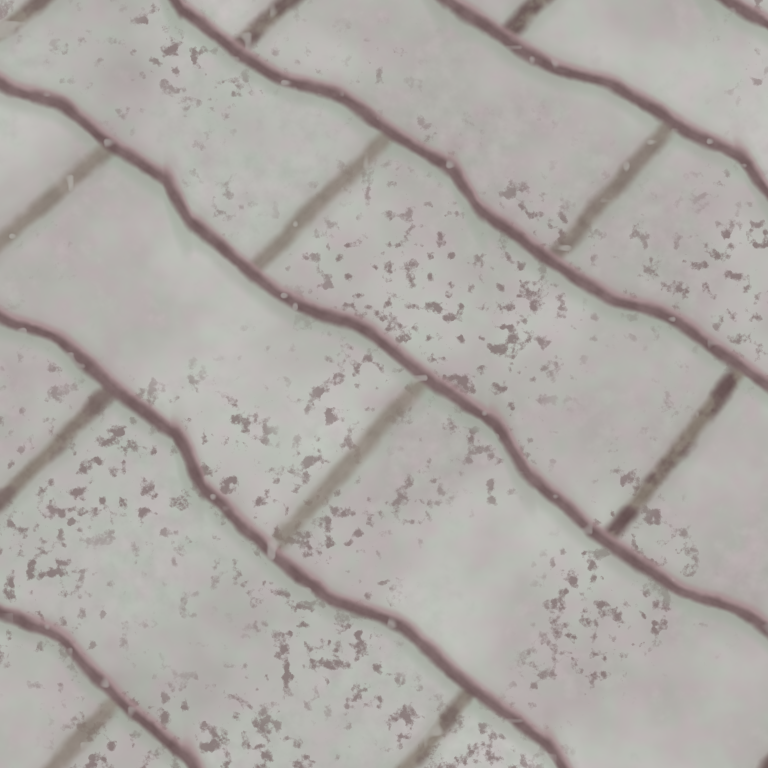
Reproduce this texture procedurally as a Shadertoy shader.

```glsl
// Weathered concrete pavers seen at a slant: bricks with wavy long sides and straight ends.
// Each canvas point is mapped through a perspective lattice with one brick per unit cell;
// joints are distances to cell borders, and layered value noise adds grain, stains and wear.

#define WAVE_HEIGHT 0.11    // step of the long sides, in lattice units
#define END_SLANT 0.484     // lean of the short ends
#define SEAM_WIDTH 0.0085   // half width of the wavy joints
#define END_WIDTH 0.0105    // half width of the straight joints
#define WOBBLE 0.008        // unevenness of the joints
#define GRAIN 0.065         // strength of the fine grain
#define STONE_LIGHT vec3(0.742, 0.742, 0.722)
#define STONE_WARM vec3(0.690, 0.672, 0.660)
#define SEAM_DARK vec3(0.450, 0.375, 0.375)
#define SEAM_PINK vec3(0.640, 0.535, 0.545)
#define END_TAN vec3(0.530, 0.490, 0.450)
#define EDGE_GREEN vec3(0.640, 0.690, 0.640)

float hash(vec2 p) {
    vec3 h = fract(p.xyx * 0.1031);
    h += dot(h, h.yzx + 33.33);
    return fract((h.x + h.y) * h.z);
}

float noise(vec2 p) {
    vec2 i = floor(p), f = fract(p);
    f = f * f * (3.0 - 2.0 * f);
    return mix(mix(hash(i), hash(i + vec2(1, 0)), f.x),
               mix(hash(i + vec2(0, 1)), hash(i + vec2(1, 1)), f.x), f.y);
}

float fbm(vec2 p) {
    float sum = 0.0, amp = 0.533;
    for (int i = 0; i < 4; i++) {
        sum += amp * noise(p);
        p = mat2(1.6, 1.2, -1.2, 1.6) * p + 17.3;
        amp *= 0.5;
    }
    return sum;
}

// Canvas point (y downward) to lattice: x runs along the courses, y across them.
vec2 lattice(vec2 p) {
    vec2 tilt = vec2(0.11, 0.105);
    mat2 axes = mat2(vec2(0.349, 0.2507) + tilt.x * p,
                     vec2(-0.0124, 0.2656) + tilt.y * p);
    return inverse(axes) * (p - vec2(0.143, 0.189));
}

// Course coordinate: whole numbers lie on the wavy joints.
float course(vec2 q) {
    float t = fract(q.x);
    float bump = smoothstep(0.19, 0.285, t) - smoothstep(0.62, 0.87, t);
    return q.y + 0.025 - WAVE_HEIGHT * bump - 0.012 * cos(12.56637 * t);
}

float band(float d, float width) {
    return 1.0 - smoothstep(0.3 * width, 1.5 * width, abs(d));
}

void mainImage(out vec4 fragColor, in vec2 fragCoord) {
    vec2 uv = fragCoord / iResolution.xy;
    vec2 p = vec2(uv.x, 1.0 - uv.y);
    vec2 bent = p + WOBBLE * (vec2(fbm(p * 22.0), fbm(p * 22.0 + 50.0)) - 0.5);

    // Lattice position and its finite differences
    const float STEP = 0.002;
    vec2 q = lattice(bent);
    vec2 qx = lattice(bent + vec2(STEP, 0)), qy = lattice(bent + vec2(0, STEP));
    float across = course(q);
    float slopeA = length(vec2(course(qx), course(qy)) - across) / STEP;
    float row = floor(across);
    vec2 lean = vec2(1.0, END_SLANT);
    float along = dot(lean, q - vec2(0, row));
    float slopeB = length(vec2(dot(lean, qx - q), dot(lean, qy - q))) / STEP;

    // Signed canvas distances to the joints
    float seam = (across - round(across)) / slopeA;
    float end = (along - round(along)) / slopeB;
    float brickTone = hash(vec2(floor(along), row) + 31.0);
    float endTone = hash(vec2(round(along), row) + 73.0);

    // Stone: broad stains, per-brick tone, fine grain and faint tints
    float stain = fbm(p * 7.0 + 4.0);
    float grain = fbm(p * 62.0) - 0.5;
    float warm = smoothstep(0.32, 0.72, stain + 0.28 * (brickTone - 0.5) + 0.35 * grain);
    vec3 color = mix(STONE_LIGHT, STONE_WARM, warm);
    color += GRAIN * grain + 0.025 * (brickTone < 0.25 ? -1.0 : 0.2);
    color += vec3(0.5, -0.5, 0.15) * 0.045 * (noise(p * 48.0 + 90.0) - 0.5);

    // Dark pits gathered in worn patches
    float worn = smoothstep(0.40, 0.68, fbm(p * 5.0 + 20.0));
    float pits = smoothstep(0.67, 0.88, fbm(p * 75.0 + 11.0) + 0.12 * worn);
    color = mix(color, SEAM_DARK, 0.65 * pits * worn);

    // Greenish rims and soft dirt beside the joints
    float rim = band(seam - 0.014, 0.012) * 0.5 + band(end - 0.017, 0.011) * 0.2;
    color = mix(color, EDGE_GREEN, rim * (0.5 + 0.8 * stain));
    color = mix(color, END_TAN, 0.18 * max(band(seam, 0.021), band(end, 0.021)));

    // Straight joints, from tan and faint to dark and crumbly
    float patchy = fbm(p * 34.0 + 8.0);
    vec3 endColor = mix(END_TAN, SEAM_DARK - 0.05, endTone * smoothstep(0.32, 0.65, patchy));
    float endWidth = END_WIDTH * (0.72 + 0.65 * patchy);
    color = mix(color, endColor + 0.10 * grain, band(end, endWidth) * (0.72 + 0.28 * endTone));

    // Wavy joints: pink upper fringe over a dark core
    color = mix(color, SEAM_PINK, 0.8 * band(seam + 0.004, SEAM_WIDTH));
    float core = band(seam - 0.001, SEAM_WIDTH * (0.55 + 0.65 * patchy));
    color = mix(color, SEAM_DARK + 0.12 * grain, 0.92 * core);

    // Pale grit caught in the joints
    float grit = smoothstep(0.80, 0.95, noise(p * 65.0 + 40.0));
    float joint = max(band(seam, SEAM_WIDTH), band(end, END_WIDTH));
    color = mix(color, STONE_LIGHT, 0.55 * grit * joint);

    fragColor = vec4(clamp(color, 0.0, 1.0), 1.0);
}
```
